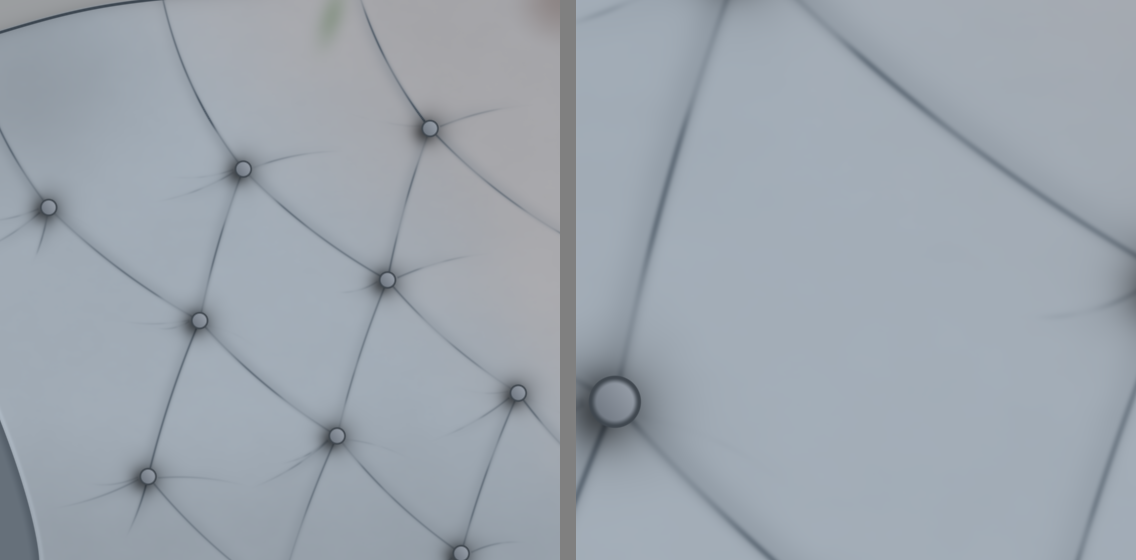
Left: the whole. Right: its middle third, enlarged.
Give the GLSL for this texture, as a Shadertoy shader.

```glsl
float hash(vec2 p) {
    return fract(sin(dot(p, vec2(127.1, 311.7))) * 43758.5453);
}

float noise(vec2 p) {
    vec2 i = floor(p), f = fract(p);
    f = f * f * (3.0 - 2.0 * f);
    return mix(mix(hash(i), hash(i + vec2(1, 0)), f.x),
               mix(hash(i + vec2(0, 1)), hash(i + vec2(1, 1)), f.x), f.y);
}

float fbm(vec2 p) {
    float sum = 0.0, gain = 0.5;
    for (int i = 0; i < 4; i++) {
        sum += gain * noise(p);
        p = mat2(1.6, 1.2, -1.2, 1.6) * p + 7.3;
        gain *= 0.5;
    }
    return sum;
}

// Button centre on a slightly curved, skewed lattice
vec2 tuft(vec2 c) {
    return vec2(0.692, 0.5) + c.x * vec2(0.2455, -0.2) + c.y * vec2(-0.083, -0.2745)
         - c.x * c.x * vec2(0.012, 0.002) - c.y * c.y * vec2(0.007, 0.004)
         - c.x * c.y * vec2(0.012, 0.008);
}

// Bowed fold from a to b: x = thin line, y = soft shadow, wider on the left of a to b
vec2 fold(vec2 p, vec2 a, vec2 b, float bend, float taper) {
    vec2 d = b - a, n = vec2(-d.y, d.x) / length(d);
    float h = clamp(dot(p - a, d) / dot(d, d), 0.0, 1.0);
    vec2 q = p - a - d * h - n * bend * 4.0 * h * (1.0 - h);
    float dist = length(q);
    float spread = mix(0.005, 0.015, smoothstep(-0.003, 0.003, dot(q, n)));
    float wear = 0.3 + 0.9 * smoothstep(0.25, 0.7, noise(a * 31.0 + h * 4.0));
    float fade = 1.0 - taper * smoothstep(0.1, 1.0, h);
    return fade * vec2(wear * exp(-pow(dist / 0.0021, 2.0)),
                       exp(-pow(dist / spread, 2.0)));
}

void mainImage(out vec4 fragColor, in vec2 fragCoord) {
    vec2 p = fragCoord / iResolution.xy;
    float px = 1.0 / iResolution.y;
    float cloud = fbm(p * 4.0);

    // Cloth: cool in the middle, warmer to the upper right
    float warm = smoothstep(0.72, 1.15, p.x * 0.75 + p.y * 0.65 + 0.2 * (cloud - 0.5));
    vec3 col = mix(vec3(0.635, 0.675, 0.715), vec3(0.655, 0.655, 0.67), warm);
    col *= 0.965 + 0.07 * cloud + 0.012 * (fbm(p * vec2(45, 60)) - 0.5);
    col *= 1.0 - 0.09 * smoothstep(0.35, 0.0, length((p - vec2(0.05, 0.86)) * vec2(1, 1.3)));
    col *= 1.0 - 0.06 * smoothstep(0.3, 0.0, p.y);

    // Folds between buttons, pleats to the top and stray wrinkles
    vec2 shade = vec2(0), nearest = vec2(9);
    for (int s = -3; s <= 2; s++)
    for (int t = -2; t <= 3; t++) {
        vec2 c = vec2(s, t);
        if (s + t < -1 || abs(s - t + 1) > 2) continue;
        vec2 a = tuft(c), right = tuft(c + vec2(1, 0)), down = tuft(c + vec2(0, 1));
        if (length(p - a) < length(nearest)) nearest = p - a;

        float strength = 0.55 + 0.45 * hash(c + 3.0);
        shade += strength * fold(p, a, right, -0.012, 0.3);
        if (s - t < -2) shade += fold(p, a, mix(a, down, 0.4), 0.004, 1.0);
        else shade += strength * fold(p, down, a, 0.006, 0.0);
        if (s + t == -1)
            shade += vec2(1.5, 1.0) * fold(p, a, a + vec2(-0.145, 0.31), 0.02, 0.55);

        for (int k = 0; k < 3; k++) {
            float r = hash(c * 5.0 + float(k));
            float angle = (k < 2 ? 3.25 : -0.15) + 0.9 * (r - 0.5);
            vec2 ray = vec2(cos(angle), sin(angle));
            float len = 0.09 + 0.12 * hash(c + float(k) * 9.0);
            shade += vec2(0.5, 0.5) * r * fold(p, a + ray * 0.02, a + ray * len, 0.008, 1.0);
        }
    }
    col = mix(col, vec3(0.44, 0.48, 0.52), min(0.5, 0.34 * shade.y));
    col = mix(col, vec3(0.27, 0.32, 0.37), min(0.8, 0.55 * shade.x));

    // Buttons sunk in a hollow, darker on the lower left
    float reach = length(nearest);
    col *= 1.0 - 0.2 * exp(-pow(reach / 0.035, 2.0));
    col *= 1.0 - 0.45 * exp(-pow(length(nearest + vec2(0.009, 0.006)) / 0.02, 2.0));
    float lit = dot(nearest, vec2(0.7, 0.5)) / 0.016;
    vec3 button = mix(vec3(0.43, 0.46, 0.5), vec3(0.6, 0.63, 0.67), 0.5 + 0.6 * lit);
    button = mix(button, vec3(0.25, 0.28, 0.31), smoothstep(0.0105, 0.0145, reach));
    col = mix(col, button, smoothstep(px, -px, reach - 0.0155));

    // Top rail seam
    float rail = p.y - 0.942 - 0.2 * p.x - 0.01 * sin(p.x * 10.0);
    col = mix(col, vec3(0.61, 0.62, 0.63), smoothstep(0.0, 0.008, rail));
    col *= 1.0 - 0.12 * exp(-abs(rail) / 0.012);
    col = mix(col, vec3(0.2, 0.24, 0.28), 0.9 * smoothstep(0.0025 + px, 0.0025 - px, abs(rail)));

    // Soft green and brown reflections along the top
    vec2 leaf = (p - vec2(0.59 + 0.25 * (p.y - 0.96), 0.97)) / vec2(0.022, 0.05);
    col = mix(col, vec3(0.5, 0.56, 0.49), 0.65 * exp(-dot(leaf, leaf)));
    col = mix(col, vec3(0.5, 0.45, 0.44), 0.6 * smoothstep(0.1, 0.0, length(p - 1.0)));

    // Open gap past the curved lower left rim
    float rim = p.x - 0.07 + 0.07 * pow(p.y / 0.25, 1.4);
    col *= 1.0 + 0.07 * exp(-pow((rim - 0.005) / 0.004, 2.0));
    vec3 gap = mix(vec3(0.4, 0.44, 0.48), vec3(0.33, 0.37, 0.41), smoothstep(-0.02, 0.0, rim));
    col = mix(col, gap, smoothstep(px, -px, rim));

    fragColor = vec4(col, 1.0);
}
```
